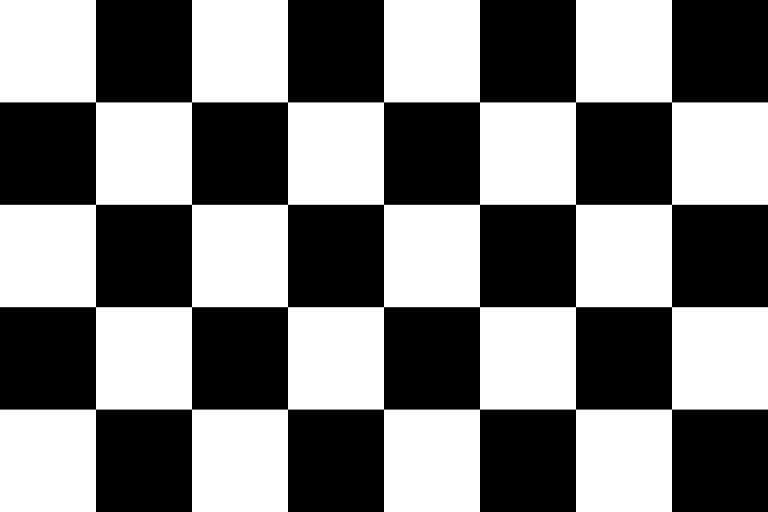
Write a Shadertoy shader that draws this pattern.

```glsl
// Plain black and white checkerboard, 8 cells across and 5 down, filling the canvas.
// Each axis is a square wave of +1 and -1; their product picks the cell colour.
// Edges are box filtered over one pixel, so they stay crisp at any size.

#define CELLS vec2(8.0, 5.0)
#define LIGHT vec3(1.0)
#define DARK vec3(0.0)
#define EDGE_PIXELS 1.0

// Square wave per axis: +1 in even cells, -1 in odd ones, with a ramp
// of the given width (in cells) centred on each boundary.
vec2 squareWave(vec2 cellPos, vec2 rampWidth) {
    vec2 signedDist = 0.5 - abs(mod(cellPos + 0.5, 2.0) - 1.0);
    return clamp(2.0 * signedDist / rampWidth, -1.0, 1.0);
}

void mainImage(out vec4 fragColor, in vec2 fragCoord) {
    // Canvas position in cells, and the size of a pixel in the same units
    vec2 cellPos = fragCoord / iResolution.xy * CELLS;
    vec2 rampWidth = EDGE_PIXELS * CELLS / iResolution.xy;

    // Equal signs give a light cell; the lower left corner is light
    vec2 wave = squareWave(cellPos, rampWidth);
    float lightness = 0.5 + 0.5 * wave.x * wave.y;

    fragColor = vec4(mix(DARK, LIGHT, lightness), 1.0);
}
```
